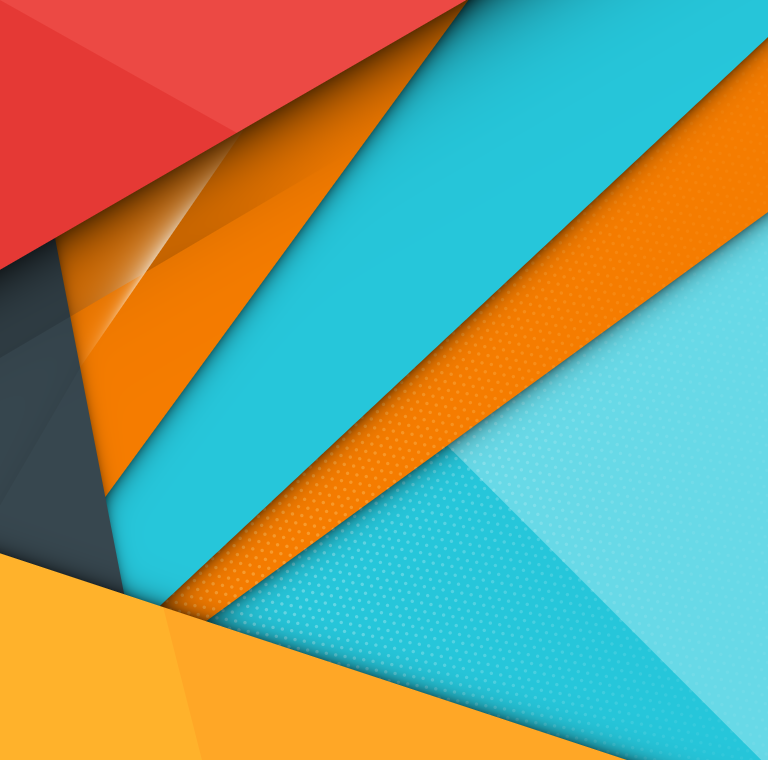
Write a WebGL 2 fragment shader that draws this background.

```glsl
#version 300 es
precision highp float;

uniform vec2 u_resolution;
out vec4 fragColor;

const float ASPECT = 512.0 / 506.0;

const vec3 CYAN = vec3(0.149, 0.776, 0.855);
const vec3 PALE_CYAN = vec3(0.405, 0.850, 0.905);
const vec3 ORANGE = vec3(0.961, 0.486, 0.0);
const vec3 SLATE = vec3(0.216, 0.278, 0.310);
const vec3 RED = vec3(0.898, 0.224, 0.208);
const vec3 PALE_RED = vec3(0.925, 0.285, 0.265);
const vec3 AMBER = vec3(1.0, 0.655, 0.150);
const vec3 PALE_AMBER = vec3(1.0, 0.700, 0.170);
const vec3 BEAM = vec3(1.0, 0.91, 0.80);

const float SHADOW_WIDTH = 0.011;
const float SHADOW_DEPTH = 0.48;
const float RED_SHADOW_WIDTH = 0.042;
const float RED_SHADOW_DEPTH = 0.62;

const float DOT_SPACING = 0.0125;
const float DOT_RADIUS = 0.0022;
const float DOT_ANGLE = 0.17;
const float DOT_OPACITY = 0.30;

// Signed distance to the line a-b, positive on its left
float side(vec2 p, vec2 a, vec2 b) {
    vec2 dir = normalize(b - a);
    vec2 q = p - a;
    return dir.x * q.y - dir.y * q.x;
}

// Antialiased coverage of a signed distance, one pixel wide
float cover(float d) {
    return clamp(d * u_resolution.y + 0.5, 0.0, 1.0);
}

// Lays a sheet of paper on the stack, with its soft shadow below
vec3 layer(vec3 below, vec3 paint, float d, float width, float depth) {
    float shadow = depth * exp(-max(-d, 0.0) / width);
    return mix(below * (1.0 - shadow), paint, cover(d));
}

// Staggered dot grid that fades to the right
float dots(vec2 p) {
    float c = cos(DOT_ANGLE), s = sin(DOT_ANGLE);
    vec2 q = mat2(c, s, -s, c) * p / DOT_SPACING;
    q.y /= 0.866;
    q.x += 0.5 * mod(floor(q.y), 2.0);
    vec2 cell = (fract(q) - 0.5) * vec2(1.0, 0.866) * DOT_SPACING;
    float fade = mix(1.0, 0.15, smoothstep(0.3, 1.05, p.x));
    return DOT_OPACITY * fade * cover(DOT_RADIUS - length(cell));
}

// Bright streak with one crisp edge, narrower below the crease
float beam(vec2 p, float crease) {
    vec2 a = vec2(0.108, 0.520), b = vec2(0.316, 0.822);
    float d = side(p, a, b);
    float t = (p.y - a.y) / (b.y - a.y);
    float width = mix(0.008, 0.021, cover(crease));
    float envelope = smoothstep(-0.1, 0.48, t) * (1.0 - smoothstep(0.5, 1.15, t));
    return 0.85 * envelope * cover(d) * exp(-max(d, 0.0) / width);
}

void main() {
    vec2 p = gl_FragCoord.xy / u_resolution * vec2(ASPECT, 1.0);
    float dotMask = dots(p);

    // Dotted cyan ground with a pale facet
    float facet = side(p, vec2(0.591, 0.412), vec2(1.003, 0.0));
    vec3 col = mix(CYAN, PALE_CYAN, cover(facet));
    col = mix(col, vec3(1.0), dotMask);

    // Dotted orange strip, then the plain cyan band over it
    float strip = side(p, vec2(0.272, 0.183), vec2(1.0105, 0.720));
    vec3 stripPaint = mix(ORANGE, vec3(1.0, 0.9, 0.6), dotMask);
    col = layer(col, stripPaint, strip, SHADOW_WIDTH, SHADOW_DEPTH);
    float band = side(p, vec2(0.212, 0.204), vec2(1.0105, 0.950));
    col = layer(col, CYAN, band, SHADOW_WIDTH, SHADOW_DEPTH);

    // Orange wedge with a crease and a beam of light
    float crease = side(p, vec2(0.0, 0.529), vec2(0.461, 0.800));
    float creaseShade = cover(crease) * exp(-max(crease, 0.0) / 0.045);
    creaseShade *= 1.0 - smoothstep(0.2, 0.47, p.x);
    vec3 wedgePaint = ORANGE * (1.0 - 0.16 * creaseShade);
    wedgePaint = mix(wedgePaint, BEAM, beam(p, crease));
    float wedge = side(p, vec2(0.138, 0.345), vec2(0.612, 0.993));
    col = layer(col, wedgePaint, wedge, SHADOW_WIDTH, SHADOW_DEPTH);

    // Slate sheet with faint folds
    float fold = side(p, vec2(0.0, 0.335), vec2(0.108, 0.520));
    float foldShade = cover(fold) * exp(-max(fold, 0.0) / 0.02);
    vec3 slatePaint = SLATE * (1.0 - 0.13 * creaseShade - 0.06 * foldShade);
    float slate = side(p, vec2(0.163, 0.221), vec2(0.0724, 0.687));
    col = layer(col, slatePaint, slate, 0.007, 0.28);

    // Amber corner
    float amberFacet = side(p, vec2(0.266, 0.0), vec2(0.2145, 0.203));
    vec3 amberPaint = mix(AMBER, PALE_AMBER, cover(amberFacet));
    float amber = side(p, vec2(0.826, 0.0), vec2(0.0, 0.272));
    col = layer(col, amberPaint, amber, SHADOW_WIDTH, SHADOW_DEPTH);

    // Red corner with the widest shadow
    float redFacet = side(p, vec2(0.0, 1.0), vec2(0.3105, 0.826));
    vec3 redPaint = mix(RED, PALE_RED, cover(redFacet));
    float red = side(p, vec2(0.0, 0.645), vec2(0.6145, 1.0));
    col = layer(col, redPaint, red, RED_SHADOW_WIDTH, RED_SHADOW_DEPTH);

    fragColor = vec4(col, 1.0);
}
```
